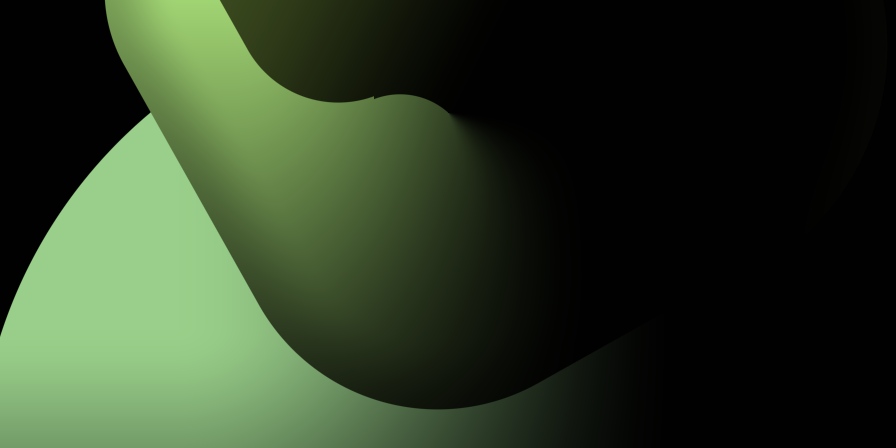
This background is drawn by a Shadertoy shader. Its source:

```glsl
const vec3 MINT = vec3(0.60, 0.81, 0.54);
const vec3 LEAF = vec3(0.63, 0.83, 0.45);
const vec3 OLIVE = vec3(0.23, 0.29, 0.12);
const vec3 BLACK = vec3(0.003, 0.004, 0.002);
const vec3 RIM_TINT = vec3(0.022, 0.024, 0.012);

// Positions and radii, in canvas heights
const vec2 DISC_CENTER = vec2(1.030, -0.080);
const float DISC_RADIUS = 1.081;
const vec2 FOLD_CENTER = vec2(0.977, 0.544);
const float FOLD_RADIUS = 0.458;
const vec2 SHOULDER_CENTER = vec2(0.572, 1.021);
const float SHOULDER_RADIUS = 0.3385;
const vec2 HOLLOW_CENTER = vec2(0.755, 1.003);
const float HOLLOW_RADIUS = 0.232;
const vec2 BUMP_CENTER = vec2(0.893, 0.628);
const float BUMP_RADIUS = 0.1615;
const float BUMP_START = 0.835;
const vec2 TIP = vec2(1.000, 0.749);
const vec2 RIM_CENTER = vec2(1.406, 0.896);
const float RIM_RADIUS = 0.575;

// Outward normals of the two straight sides
const vec2 LEFT_NORMAL = vec2(-0.872, -0.490);
const vec2 LOWER_NORMAL = vec2(0.490, -0.872);

float circle(vec2 p, vec2 center, float radius) {
    return length(p - center) - radius;
}

float roundCorner(vec2 p, vec2 center, float radius) {
    vec2 q = vec2(dot(p - center, LEFT_NORMAL), dot(p - center, LOWER_NORMAL));
    return length(max(q, 0.0)) + min(max(q.x, q.y), 0.0) - radius;
}

float foldDistance(vec2 p) {
    if (dot(p - SHOULDER_CENTER, LOWER_NORMAL) < 0.0)
        return circle(p, SHOULDER_CENTER, SHOULDER_RADIUS);
    return roundCorner(p, FOLD_CENTER, FOLD_RADIUS);
}

float hollowDistance(vec2 p) {
    if (p.x < BUMP_START) return roundCorner(p, HOLLOW_CENTER, HOLLOW_RADIUS);
    return p.y < BUMP_CENTER.y ? BUMP_RADIUS : -circle(p, BUMP_CENTER, BUMP_RADIUS);
}

float coverage(float d, float pixel) {
    return 1.0 - smoothstep(-pixel, pixel, d);
}

float fadeOut(float from, float to, float x) {
    return 1.0 - smoothstep(from, to, x);
}

// Lit front of the fold, dimming to the right and downward
vec3 frontColor(vec2 p, float edge) {
    float light = fadeOut(0.52, 1.37, p.x) * mix(0.16, 1.0, p.y);
    return LEAF * light * mix(0.75, 1.0, smoothstep(0.0, 0.16, -edge));
}

// Shaded inside of the fold
vec3 hollowColor(vec2 p) {
    return OLIVE * fadeOut(0.42, 1.20, p.x + 0.5 * (1.0 - p.y));
}

vec3 discColor(vec2 p) {
    float light = fadeOut(0.39, 1.54, p.x);
    light *= mix(0.65, 1.0, smoothstep(-0.15, 0.27, p.y));
    return MINT * light;
}

void mainImage(out vec4 fragColor, in vec2 fragCoord) {
    vec2 p = fragCoord / iResolution.y;
    float pixel = 0.75 / iResolution.y;

    // Disc behind
    float disc = circle(p, DISC_CENTER, DISC_RADIUS);
    vec3 color = mix(BLACK, discColor(p), coverage(disc, pixel));

    // Sharp crease left of the tip, soft angular shadow to its right
    vec2 fromTip = p - TIP;
    float front = 1.0 - coverage(hollowDistance(p), pixel);
    if (fromTip.x > 0.0)
        front = fadeOut(0.2, 1.6, atan(fromTip.x, -fromTip.y));

    // Fold on top
    float edge = foldDistance(p);
    vec3 fold = mix(hollowColor(p), frontColor(p, edge), front);
    color = mix(color, fold, coverage(edge, pixel));

    // Faint rim at the far right
    float rim = circle(p, RIM_CENTER, RIM_RADIUS);
    float rimGlow = coverage(rim, pixel) * smoothstep(-0.15, 0.0, rim);
    color += RIM_TINT * rimGlow * smoothstep(1.70, 2.0, p.x);

    fragColor = vec4(max(color, BLACK), 1.0);
}
```
